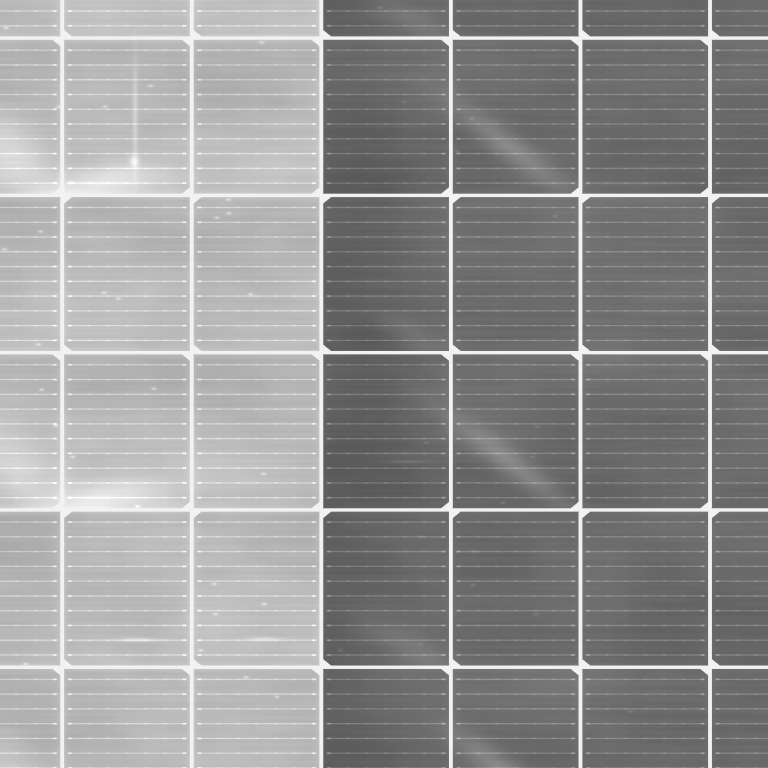
Give the GLSL for this pattern, as a WebGL 2 fragment shader.

```glsl
#version 300 es
precision highp float;
// Wall of pale and dark solar cells with white gaps, clipped corners, thin busbars and dusty wear.
uniform vec2 u_resolution;
out vec4 fragColor;

const vec2 PITCH = vec2(0.1687, 0.2048);
const vec2 ORIGIN = vec2(0.0810, 0.1312);
const vec2 GAP_HALF = vec2(0.0025, 0.0022);
const vec2 CLIP = vec2(0.0155, 0.0125);
const float GAP_TONE = 0.95;
const float PALE_TONE = 0.645;
const float DARK_TONE = 0.355;
const float FIRST_DARK_COLUMN = 2.0;

float hash(vec2 p) {
  return fract(sin(dot(p, vec2(127.1, 311.7))) * 43758.5453);
}

float noise(vec2 p) {
  vec2 i = floor(p), f = fract(p);
  f = f * f * (3.0 - 2.0 * f);
  return mix(mix(hash(i), hash(i + vec2(1, 0)), f.x),
             mix(hash(i + vec2(0, 1)), hash(i + vec2(1, 1)), f.x), f.y);
}

float fbm(vec2 p) {
  float sum = 0.0, amp = 0.5;
  for (int i = 0; i < 4; i++) {
    sum += amp * noise(p);
    p = p * 2.03 + 7.1;
    amp *= 0.5;
  }
  return sum;
}

// Box-filtered coverage of a band centred on zero
float band(float d, float halfWidth, float px) {
  return max(0.0, min(d + 0.5 * px, halfWidth) - max(d - 0.5 * px, -halfWidth)) / px;
}

// Soft ellipse, sheared along x
float glow(vec2 p, vec2 center, vec2 size, float slope) {
  vec2 q = p - center;
  q.y -= slope * q.x;
  q /= size;
  return exp(-dot(q, q));
}

// Sparse dust, slightly stretched sideways
float specks(vec2 p, float density) {
  vec2 i = floor(p), f = fract(p) - 0.5;
  vec2 shift = 0.5 * (vec2(hash(i + 3.7), hash(i + 9.2)) - 0.5);
  return step(1.0 - density, hash(i)) * glow(f, shift, vec2(0.16, 0.09), 0.0);
}

// Thin wires with brighter solder pads
float busbars(vec2 local, float px) {
  float index = local.y * 10.65 - 0.83;
  float k = clamp(floor(index + 0.5), 0.0, 9.0);
  float d = (index - k) / 10.65 * PITCH.y;
  float inside = smoothstep(0.03, 0.045, local.x) * smoothstep(0.03, 0.045, 1.0 - local.x);
  float pad = abs(fract((local.x - 0.06) / 0.147 + 0.5) - 0.5) * 0.147;
  float edge = smoothstep(0.36, 0.42, abs(local.x - 0.5));
  float pads = (1.0 - smoothstep(0.008, 0.02, pad)) * mix(0.35, 1.0, edge);
  return inside * (band(d, 0.0008, px) + pads * band(d, 0.0013, px));
}

// Triangles clipped from one side, alternating by row
float clippedCorners(vec2 p, float odd, float px) {
  float x = mix(p.x, PITCH.x - p.x, odd);
  float y = min(p.y, PITCH.y - p.y);
  float d = (x / CLIP.x + y / CLIP.y - 1.0) * 0.0095;
  return clamp(0.5 - d / px, 0.0, 1.0);
}

float paleTone(vec2 uv, vec2 p, float odd) {
  float tone = PALE_TONE + 0.13 * fbm(uv * vec2(7.0, 10.0));
  tone += 0.035 * (1.0 - p.y / PITCH.y);
  vec2 wide = vec2(uv.x, p.y);
  tone += odd * 0.17 * glow(wide, vec2(0.13, 0.012), vec2(0.08, 0.024), 0.18);
  tone += odd * 0.11 * glow(wide, vec2(0.02, 0.05), vec2(0.06, 0.05), -0.6);
  // Run mark and smears
  tone += 0.10 * glow(uv, vec2(0.176, 0.85), vec2(0.0035, 0.07), 0.0);
  tone += 0.15 * glow(uv, vec2(0.175, 0.79), vec2(0.006, 0.008), 0.0);
  tone += 0.11 * glow(uv, vec2(0.18, 0.167), vec2(0.026, 0.003), 0.0);
  tone += 0.10 * glow(uv, vec2(0.345, 0.168), vec2(0.024, 0.003), 0.0);
  return tone + 0.14 * specks(uv * 48.0, 0.025);
}

float darkTone(vec2 uv, vec2 p, vec2 cell, float odd) {
  float tone = DARK_TONE + 0.09 * fbm(uv * vec2(8.0, 11.0)) + 0.015 * hash(cell);
  tone -= 0.04 * (1.0 - smoothstep(0.45, 0.60, uv.x));
  tone += 0.025 * p.y / PITCH.y;
  vec2 wide = vec2(uv.x, p.y);
  tone += odd * 0.13 * glow(wide, vec2(0.665, 0.062), vec2(0.075, 0.022), -0.72);
  tone += (1.0 - odd) * 0.07 * glow(wide, vec2(0.535, 0.025), vec2(0.05, 0.022), -0.4);
  tone += 0.07 * glow(uv, vec2(0.53, 0.399), vec2(0.03, 0.002), 0.0);
  return tone + 0.07 * specks(uv * 48.0, 0.012);
}

void main() {
  vec2 uv = gl_FragCoord.xy / u_resolution;
  float px = 1.0 / min(u_resolution.x, u_resolution.y);
  vec2 grid = (uv - ORIGIN) / PITCH;
  vec2 cell = floor(grid), local = fract(grid), p = local * PITCH;
  float odd = mod(cell.y, 2.0);
  float dark = step(FIRST_DARK_COLUMN, cell.x);

  // Cell surface with fine sideways grain
  float tone = mix(paleTone(uv, p, odd), darkTone(uv, p, cell, odd), dark);
  tone += 0.025 * (noise(uv * vec2(8.0, 260.0)) - 0.5);
  tone += 0.12 * busbars(local, px);

  // Gaps, with a faint halo, and clipped corners
  vec2 d = min(p, PITCH - p);
  tone += mix(0.10, 0.05, dark) * exp(-min(d.x, d.y) / 0.0035);
  float gap = max(band(d.x, GAP_HALF.x, px), band(d.y, GAP_HALF.y, px));
  gap = max(gap, clippedCorners(p, odd, px));
  tone = mix(tone, GAP_TONE, gap);
  fragColor = vec4(vec3(clamp(tone, 0.0, 1.0)), 1.0);
}
```
